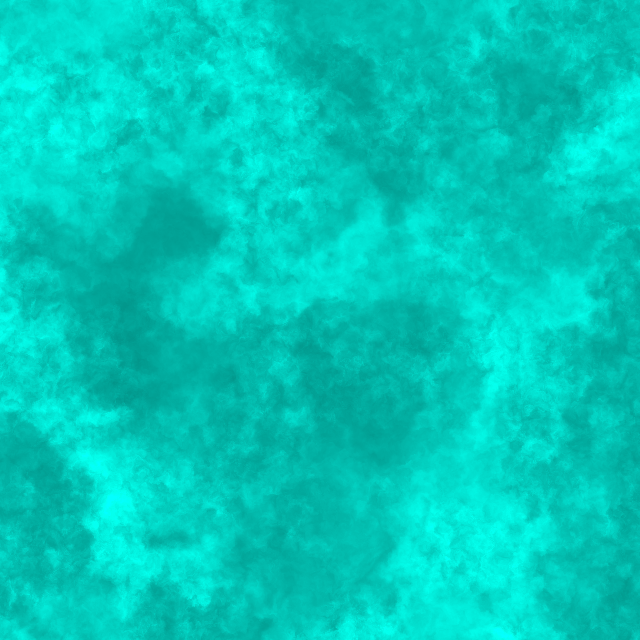
A WebGL 1 fragment shader for this texture:

```glsl
precision highp float;
// Mottled turquoise wash: soft clouds, torn pigment flakes and fine lacy grain.

uniform vec2 u_resolution;

#define CLOUD_SCALE 5.0
#define CLOUD_DEPTH 0.185
#define CLOUD_WARP 0.07
#define FLAKE_SCALE 16.0
#define FLAKE_DEPTH 0.046
#define GRAIN_SCALE 46.0
#define GRAIN_DEPTH 0.088
#define VEIN_SCALE 24.0
#define VEIN_DEPTH 0.05
#define MEAN_TONE 0.805
#define TURQUOISE vec3(0.014, 1.0, 0.925)

float hash(vec2 cell) {
  vec3 h = fract(cell.xyx * 0.1031);
  h += dot(h, h.yzx + 33.33);
  return fract((h.x + h.y) * h.z);
}

// Smooth value noise in -1..1
float noise(vec2 p) {
  vec2 cell = floor(p);
  vec2 f = p - cell;
  f = f * f * f * (f * (f * 6.0 - 15.0) + 10.0);
  float low = mix(hash(cell), hash(cell + vec2(1.0, 0.0)), f.x);
  float high = mix(hash(cell + vec2(0.0, 1.0)), hash(cell + 1.0), f.x);
  return 2.0 * mix(low, high, f.y) - 1.0;
}

// Rotated octaves; gain sets how rough the sum is
float layered(vec2 p, float gain) {
  mat2 turn = mat2(1.6, 1.2, -1.2, 1.6);
  float sum = 0.0;
  float amp = 1.0;
  for (int i = 0; i < 5; i++) {
    sum += amp * noise(p);
    p = turn * p + 17.3;
    amp *= gain;
  }
  return sum;
}

// Cellular noise: one random tone per cell, blended narrowly at the borders
float flakes(vec2 p) {
  vec2 cell = floor(p);
  float sum = 0.0;
  float total = 0.0;
  for (int y = -1; y <= 1; y++) {
    for (int x = -1; x <= 1; x++) {
      vec2 c = cell + vec2(float(x), float(y));
      vec2 d = c + vec2(hash(c + 7.1), hash(c + 41.7)) - p;
      float weight = exp(-32.0 * dot(d, d));
      sum += weight * (2.0 * hash(c + 93.4) - 1.0);
      total += weight;
    }
  }
  return sum / total;
}

void main() {
  vec2 p = gl_FragCoord.xy / u_resolution.y;

  // Ragged displacement shared by clouds and flakes
  vec2 coarse = vec2(layered(p * 6.0 + 3.7, 0.55), layered(p * 6.0 + 61.2, 0.55));
  vec2 ragged = vec2(layered(p * 34.0 + 11.9, 0.65), layered(p * 34.0 + 87.5, 0.65));

  // Broad light and dark clouds
  vec2 drift = p + CLOUD_WARP * coarse + 0.008 * ragged;
  float clouds = layered(drift * CLOUD_SCALE + 23.0, 0.5);

  // Areas where the surface looks worn rather than smooth
  float worn = smoothstep(-0.7, 0.5, layered(p * 7.0 + 130.0, 0.5));

  // Torn flakes at two sizes
  vec2 torn = p + 0.025 * coarse + 0.011 * ragged;
  float patches = flakes(torn * FLAKE_SCALE) + 0.7 * flakes(torn * FLAKE_SCALE * 2.7 + 50.0);

  // Lacy grain and faint pale threads
  float grain = layered((p + 0.004 * ragged) * GRAIN_SCALE + 9.0, 0.66);
  float thread = abs(noise((p + 0.012 * ragged) * VEIN_SCALE + 71.0));
  float veins = 1.0 - smoothstep(0.0, 0.08, thread);

  float tone = CLOUD_DEPTH * clouds;
  tone += FLAKE_DEPTH * patches * mix(0.5, 1.0, worn);
  tone += GRAIN_DEPTH * grain * mix(0.4, 1.0, worn);
  tone += VEIN_DEPTH * veins * worn;

  // Compress shadows more than highlights, so pale areas glow
  float squeeze = mix(2.0, 0.7, smoothstep(-0.05, 0.05, tone));
  tone = MEAN_TONE + tone / (1.0 + squeeze * abs(tone));

  gl_FragColor = vec4(clamp(TURQUOISE * tone, 0.0, 1.0), 1.0);
}
```
